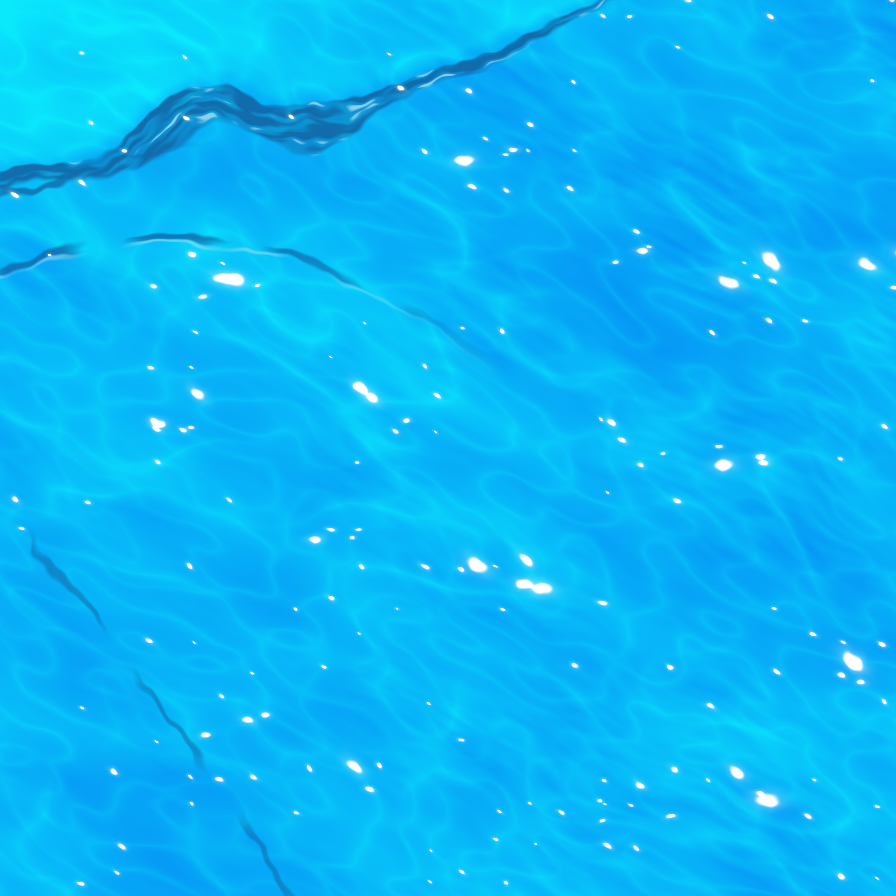
This texture is drawn by a WebGL 2 fragment shader. Its source:

```glsl
#version 300 es
precision highp float;
// Sunlit blue water with caustic veins, dark wave crests and white glints.

uniform vec2 u_resolution;
out vec4 fragColor;

const vec3 DEEP = vec3(0.02, 0.58, 0.96);
const vec3 CYAN = vec3(0.04, 0.91, 0.99);
const vec3 STEEL = vec3(0.07, 0.41, 0.66);
const vec3 PALE = vec3(0.70, 0.89, 0.97);
const float BASE_TONE = 0.28;
const float FLOW_ANGLE = -0.52;
const float CLUSTER_GRID = 6.5;
const float CLUSTER_CHANCE = 0.48;
const int CLUSTER_GLINTS = 4;
const vec2 CLUSTER_SPREAD = vec2(0.09, 0.055);
const float SPECK_GRID = 26.0;
const float SPECK_CHANCE = 0.13;

vec2 hash2(vec2 p) {
    vec3 q = fract(p.xyx * vec3(0.1031, 0.1030, 0.0973));
    q += dot(q, q.yzx + 33.33);
    return fract((q.xx + q.yz) * q.zy);
}

float corner(vec2 cell, vec2 offset) {
    float a = 6.2832 * hash2(cell).x;
    return dot(vec2(cos(a), sin(a)), offset);
}

// Gradient noise, roughly -0.7 to 0.7
float noise(vec2 p) {
    vec2 i = floor(p), f = p - i, e = vec2(1.0, 0.0);
    vec2 w = f * f * f * (f * (f * 6.0 - 15.0) + 10.0);
    return mix(mix(corner(i, f), corner(i + e, f - e), w.x),
               mix(corner(i + e.yx, f - e.yx), corner(i + 1.0, f - 1.0), w.x), w.y);
}

float ridge(vec2 p, float sharpness) {
    return pow(max(0.0, 1.0 - 2.0 * abs(noise(p))), sharpness);
}

float bump(float x, float centre, float width) {
    float d = (x - centre) / width;
    return exp(-d * d);
}

mat2 rotation(float a) {
    return mat2(cos(a), -sin(a), sin(a), cos(a));
}

// Soft veins and streaks, from 0 (deep) to 1 (bright cyan)
float waterTone(vec2 p, float shallow) {
    vec2 q = rotation(FLOW_ANGLE) * p;
    q += 0.035 * vec2(noise(p * 4.0), noise(p * 4.0 + 17.0));
    q += 0.012 * vec2(noise(p * 13.0 + 5.0), noise(p * 13.0 + 31.0));
    float broad = noise(q * vec2(3.0, 6.0) + 3.0) + 0.6 * noise(q * vec2(8.0, 17.0));
    float patches = smoothstep(-0.35, 0.35, noise(q * vec2(5.0, 8.0) + 40.0));
    float veins = ridge(q * vec2(6.0, 12.0) + 9.0, 6.0) * patches;
    float fine = ridge(q * vec2(13.0, 27.0) + 60.0, 4.0) * (1.0 - 0.5 * patches);
    float streaks = noise(q * vec2(12.0, 62.0)) + 0.6 * noise(q * vec2(30.0, 110.0));
    float tone = BASE_TONE + 0.36 * broad + 0.30 * veins + 0.21 * fine;
    tone += streaks * mix(0.07, 0.17, smoothstep(0.2, 0.8, p.x)) * (0.4 + patches);
    tone += 0.10 * bump(p.x + p.y, 0.95, 0.3) - 0.07 * bump(length(p - vec2(0.95, 0.9)), 0.0, 0.35);
    return tone + 0.34 * shallow;
}

// Thin broken line at signed distance d
float crease(float d, float along, float width) {
    float w = max(0.001, width * (0.7 + 1.4 * noise(vec2(along * 18.0, 8.0))));
    float broken = smoothstep(-0.3, 0.15, noise(vec2(along * 13.0, d * 40.0)));
    return broken * (1.0 - smoothstep(0.4 * w, w + 0.002, abs(d)));
}

// Bright core with a faint halo
float glint(vec2 d, float radius, float angle) {
    float r = length(rotation(angle) * d * vec2(0.75, 1.4)) / radius;
    return 1.0 - smoothstep(0.45, 1.15, r) + 0.4 * exp(-0.6 * r * r);
}

float glints(vec2 p) {
    float light = 0.0;
    vec2 w = p + 0.003 * vec2(noise(p * 70.0), noise(p * 70.0 + 20.0));
    // Clusters of larger glints
    for (int k = 0; k < 9; k++) {
        vec2 cell = floor(w * CLUSTER_GRID) + vec2(k % 3, k / 3) - 1.0;
        if (hash2(cell + 71.0).x > CLUSTER_CHANCE) continue;
        vec2 centre = (cell + 0.2 + 0.6 * hash2(cell + 13.0)) / CLUSTER_GRID;
        for (int j = 0; j < CLUSTER_GLINTS; j++) {
            vec2 h = hash2(cell * 7.0 + float(j) * 19.0);
            float size = 0.0025 + 0.0085 * pow(hash2(h * 91.0 + cell).y, 2.0);
            vec2 spread = (h - 0.5) * CLUSTER_SPREAD;
            light += glint(w - centre - spread, size, FLOW_ANGLE * (2.0 * h.y - 0.4));
        }
    }
    // Lone small specks
    vec2 cell = floor(w * SPECK_GRID);
    vec2 h = hash2(cell + 211.0);
    float here = step(h.x, SPECK_CHANCE * (1.0 + 2.0 * noise(cell * 0.17)));
    vec2 speck = (cell + 0.3 + 0.4 * hash2(cell + 5.0)) / SPECK_GRID;
    return light + here * glint(w - speck, 0.0015 + 0.0025 * h.y, FLOW_ANGLE);
}

void main() {
    vec2 p = gl_FragCoord.xy / u_resolution;
    float jag = 0.016 * noise(p * 14.0) + 0.007 * noise(p * 45.0);
    // Main crest: depth grows downwards from its upper edge
    float crestY = 0.81 + 0.1 * p.x + 0.27 * p.x * p.x + 0.06 * bump(p.x, 0.22, 0.075);
    float depth = crestY - p.y + jag;
    float thick = 0.021 + 0.032 * bump(p.x, 0.20, 0.06) + 0.03 * bump(p.x, 0.34, 0.06);
    thick *= 1.0 - 0.6 * smoothstep(0.45, 0.75, p.x);
    float band = smoothstep(-0.002, 0.002, depth) * (1.0 - smoothstep(thick - 0.005, thick + 0.003, depth));
    float grain = noise(vec2(p.x * 16.0, depth * 95.0)) + 0.5 * noise(vec2(p.x * 45.0, depth * 190.0));
    float shallow = 1.0 - smoothstep(-0.02, 0.004, depth);
    vec3 color = mix(DEEP, CYAN, clamp(waterTone(p, shallow), 0.0, 1.0));
    color = mix(color, STEEL, band * (0.45 + 0.5 * smoothstep(-0.3, 0.25, grain)));
    color = mix(color, PALE, band * 0.75 * smoothstep(0.33, 0.55, -grain));
    // Secondary creases
    float arc = p.y - 0.735 + 1.1 * (p.x - 0.19) * (p.x - 0.19) + 0.7 * jag;
    float arcFade = 1.0 - smoothstep(0.25, 0.62, p.x);
    float slant = 0.6 * (p.y - 0.45 + 1.36 * p.x) + jag;
    float lower = crease(p.y - 0.785 - 0.22 * p.x + jag, p.x, 0.005) * (1.0 - smoothstep(0.12, 0.24, p.x));
    float dark = crease(arc, p.x, 0.007) * arcFade + 0.7 * crease(slant, p.y, 0.005) + lower;
    color = mix(color, STEEL, 0.8 * clamp(dark, 0.0, 1.0));
    color = mix(color, PALE, 0.5 * arcFade * crease(arc + 0.006, p.x + 3.0, 0.002));
    color = mix(color, vec3(1.0), clamp(glints(p), 0.0, 1.0));
    fragColor = vec4(color, 1.0);
}
```
